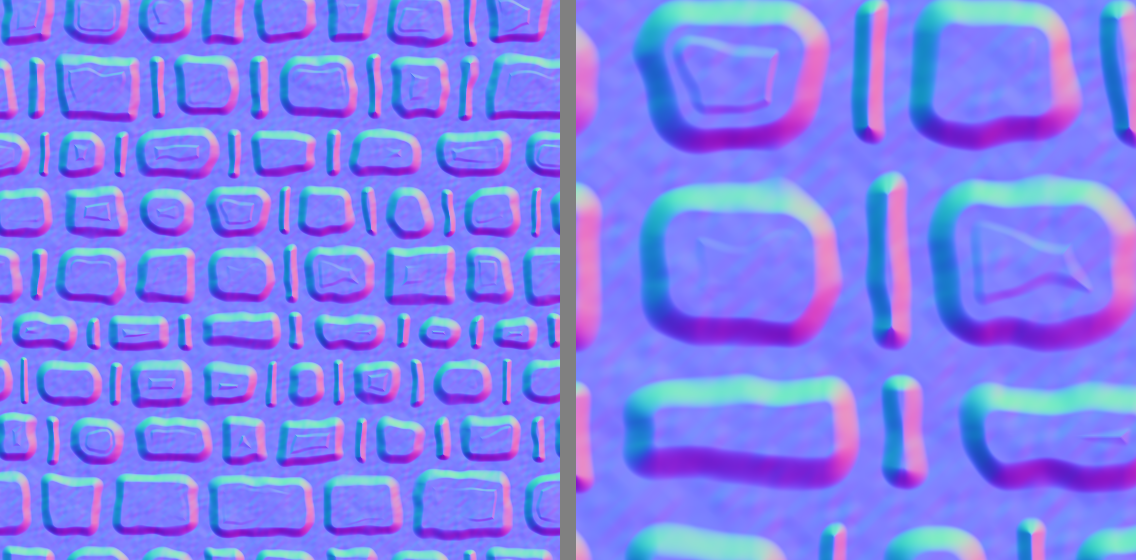
Left, the full canvas; right, a detail of the centre.
Write a three.js fragment shader that draws this texture map.

```glsl
varying vec2 vUv;

// Rows from the bottom up: share of the height, and stones in each
const mat3 ROW_HEIGHT = mat3(0.133, 0.103, 0.099, 0.082, 0.118, 0.107, 0.105, 0.132, 0.121);
const mat3 ROW_STONES = mat3(6.0, 11.0, 13.0, 12.0, 9.0, 11.0, 10.0, 10.0, 9.0);
const int MAX_STONES = 13;
const float ROW_START = 0.031;
const float NARROW_WIDTH = 0.3;
const vec2 WIDE_WIDTH = vec2(0.72, 1.3);

const float GAP = 0.0045;
const float CORNER = 0.029;
const float TAPER = 0.010;
const float BEVEL = 0.018;
const float STONE_HEIGHT = 0.0165;
const float LEDGE_HEIGHT = 0.0022;
const float WARP = 0.011;
const float CHIP = 0.005;
const float UNDULATION = 0.0022;
const float GRAIN = 0.0011;
const vec2 GRAIN_FREQ = vec2(62.0, 96.0);
const float SLOPE_STEP = 0.001;

float hash(vec2 c) {
  return fract(sin(dot(c, vec2(127.1, 311.7))) * 43758.5453);
}

// Value noise that tiles over the unit square
float noise(vec2 p, vec2 freq) {
  p *= freq;
  vec2 a = mod(floor(p), freq);
  vec2 b = mod(a + 1.0, freq);
  vec2 f = smoothstep(0.0, 1.0, fract(p));
  return mix(mix(hash(a), hash(vec2(b.x, a.y)), f.x),
             mix(hash(vec2(a.x, b.y)), hash(b), f.x), f.y);
}

vec2 warp(vec2 p) {
  vec2 broad = vec2(noise(p, vec2(9.0)), noise(p + 0.37, vec2(10.0))) - 0.5;
  vec2 small = vec2(noise(p, vec2(25.0)), noise(p + 0.61, vec2(27.0))) - 0.5;
  return p + WARP * (broad + 0.55 * small);
}

// Crowded rows slip narrow stones between the wide ones
float stoneWeight(float index, float row, float count) {
  float chance = mod(index, 2.0) * (count - 6.0) / 7.0;
  float pick = hash(vec2(index + 3.7, row + 1.3));
  float wide = mix(WIDE_WIDTH.x, WIDE_WIDTH.y, hash(vec2(index, row + 20.0)));
  return pick < chance ? NARROW_WIDTH * (0.75 + 0.5 * wide - 0.25) : wide;
}

// Centre offset in xy and half size in zw of the cell holding p
vec4 findCell(vec2 p, out vec2 id) {
  float y = fract(p.y - ROW_START);
  float base = 0.0, rowBase = 0.0, height = 0.1, count = 9.0, row = 0.0;
  for (int i = 0; i < 3; i++) {
    for (int j = 0; j < 3; j++) {
      if (y >= base) {
        rowBase = base;
        height = ROW_HEIGHT[i][j];
        count = ROW_STONES[i][j];
        row = float(3 * i + j);
      }
      base += ROW_HEIGHT[i][j];
    }
  }

  float total = 0.0;
  for (int i = 0; i < MAX_STONES; i++) {
    if (float(i) < count) total += stoneWeight(float(i), row, count);
  }
  float x = fract(p.x + hash(vec2(row, 8.0)));
  float left = 0.0, stoneLeft = 0.0, width = 0.1, index = 0.0;
  for (int i = 0; i < MAX_STONES; i++) {
    float w = stoneWeight(float(i), row, count) / total;
    if (float(i) < count && x >= left) {
      stoneLeft = left;
      width = w;
      index = float(i);
    }
    left += w;
  }
  id = vec2(index, row);
  vec2 halfSize = 0.5 * vec2(width, height);
  return vec4(vec2(x - stoneLeft, y - rowBase) - halfSize, halfSize);
}

float surfaceHeight(vec2 p) {
  vec2 id;
  vec4 cell = findCell(warp(p), id);
  vec2 q = cell.xy;
  vec2 halfSize = cell.zw - GAP;

  // Each stone leans and tapers its own way, always inside its cell
  vec2 lean = vec2(hash(id + 31.0), hash(id + 47.0)) * 2.0 - 1.0;
  vec2 taper = min(vec2(TAPER), 0.2 * halfSize);
  vec2 side = halfSize - taper * abs(lean) * (0.5 + 0.5 * sign(lean) * q.yx / cell.wz);
  float shortSide = min(side.x, side.y);
  float radius = min(CORNER * mix(0.65, 1.4, hash(id + 59.0)), 0.92 * shortSide);

  // Depth inside the rounded outline, with chipped edges
  vec2 d = abs(q) - side + radius;
  float depth = radius - length(max(d, 0.0)) - min(max(d.x, d.y), 0.0);
  depth -= CHIP * noise(p, vec2(44.0)) * min(1.0, shortSide / BEVEL);

  // Bevelled body and a broken inner ledge
  float bevel = min(BEVEL, 0.9 * shortSide);
  float h = STONE_HEIGHT * bevel / BEVEL * smoothstep(0.0, bevel, depth);
  float ledge = smoothstep(0.0, 0.007, depth - 0.019 - 0.018 * noise(p, vec2(21.0)));
  h += LEDGE_HEIGHT * ledge * smoothstep(0.35, 0.7, noise(p + 0.2, vec2(13.0)));

  // Uneven ground and slanted grain
  h += UNDULATION * noise(p, vec2(30.0));
  h += GRAIN * noise(vec2(p.x + p.y, p.y - p.x), GRAIN_FREQ);
  return h;
}

void main() {
  vec2 e = vec2(SLOPE_STEP, 0.0);
  vec2 slope = vec2(surfaceHeight(vUv + e.xy) - surfaceHeight(vUv - e.xy),
                    surfaceHeight(vUv + e.yx) - surfaceHeight(vUv - e.yx)) / (2.0 * SLOPE_STEP);
  vec3 normal = normalize(vec3(-slope, 1.0));
  gl_FragColor = vec4(0.5 + 0.5 * normal, 1.0);
}
```
